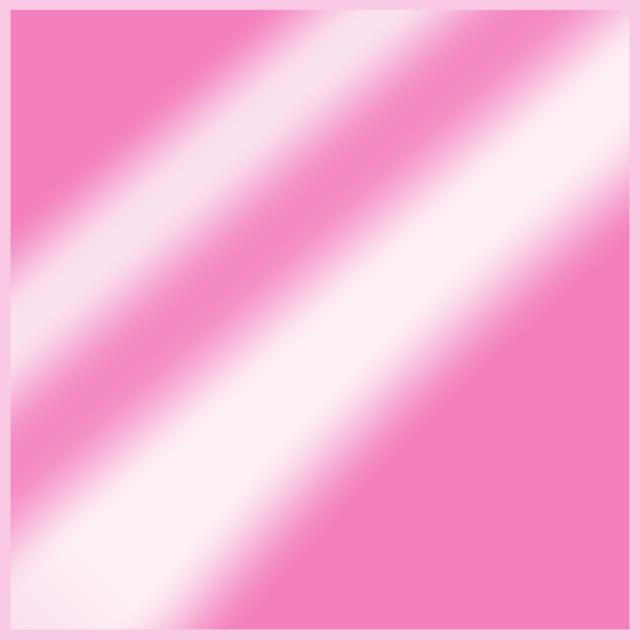
Reproduce this background procedurally as a WebGL 2 fragment shader.

```glsl
#version 300 es
precision highp float;

uniform vec2 u_resolution;
out vec4 fragColor;

const vec3 DEEP_PINK = vec3(0.953, 0.497, 0.742);
const vec3 WARM_PINK = vec3(0.957, 0.535, 0.765);
const vec3 PALE_PINK = vec3(0.984, 0.885, 0.938);
const vec3 NEAR_WHITE = vec3(0.995, 0.938, 0.964);
const vec3 FRAME_PINK = vec3(0.980, 0.792, 0.894);

// Signed distance to the line a-b, positive on its right side
float lineSide(vec2 p, vec2 a, vec2 b) {
    vec2 dir = normalize(b - a);
    return dot(p - a, vec2(dir.y, -dir.x));
}

// Soft step centred on zero
float softStep(float d, float halfWidth) {
    return smoothstep(-halfWidth, halfWidth, d);
}

// Light between an upper and a lower edge, given as signed distances
float softBand(float upper, float lower, float upperBlur, float lowerBlur) {
    return softStep(upper, upperBlur) * (1.0 - softStep(lower, lowerBlur));
}

float boxDistance(vec2 p, vec2 center, vec2 halfSize) {
    vec2 q = abs(p - center) - halfSize;
    return length(max(q, 0.0)) + min(max(q.x, q.y), 0.0);
}

void main() {
    vec2 uv = gl_FragCoord.xy / u_resolution;

    // Narrow upper streak
    float thinTop = lineSide(uv, vec2(0.017, 0.577), vec2(0.488, 0.984));
    float thinBottom = lineSide(uv, vec2(0.017, 0.372), vec2(0.714, 0.984));
    float thinStreak = softBand(thinTop, thinBottom, 0.064, 0.066);

    // Wide main streak, tapering to the upper right with a bowed lower edge
    float wideTop = lineSide(uv, vec2(0.017, 0.160), vec2(0.957, 0.984));
    float wideBottom = lineSide(uv, vec2(0.280, 0.017), vec2(0.983, 0.720));
    float along = clamp((uv.x + uv.y - 0.30) / 1.40, 0.0, 1.0);
    wideBottom += 0.09 * along * (1.0 - along);
    float wideStreak = softBand(wideTop, wideBottom, 0.074, 0.082);

    // Base is slightly lighter between the streaks
    float gap = softBand(thinBottom, wideTop, 0.06, 0.06);
    vec3 color = mix(DEEP_PINK, WARM_PINK, gap);

    // The main streak fades a little toward the lower left corner
    float glow = smoothstep(0.03, 0.30, uv.x + uv.y);
    color = mix(color, PALE_PINK, thinStreak);
    color = mix(color, mix(PALE_PINK, NEAR_WHITE, glow), wideStreak);

    // Thin pale frame
    float frame = boxDistance(uv, vec2(0.5, 0.5005), vec2(0.4835, 0.4840));
    float edge = max(0.0016, 0.75 / u_resolution.y);
    color = mix(color, FRAME_PINK, softStep(frame, edge));

    fragColor = vec4(color, 1.0);
}
```
